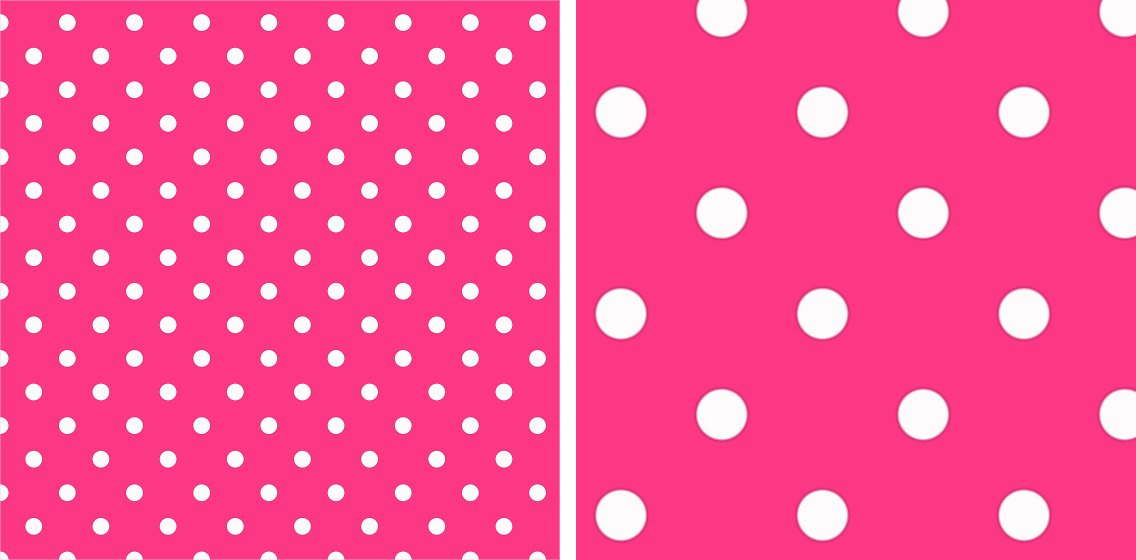
Left: the whole. Right: its middle third, enlarged.
Reproduce this pattern procedurally as a Shadertoy shader.

```glsl
// Staggered white polka dots on hot pink, each with a thin darker rim.
// Two square lattices, half a period apart, give one distance field;
// a pale hairline borders the canvas.

const vec3 PINK  = vec3(0.99, 0.22, 0.52);
const vec3 WHITE = vec3(0.995, 0.985, 0.99);
const vec3 RIM   = vec3(0.84, 0.17, 0.43);
const vec3 PALE  = vec3(0.97, 0.77, 0.88);

const float PERIOD       = 0.11995;
const vec2  FIRST_DOT    = vec2(0.0003, 0.9597);
const float DOT_RADIUS   = 0.0150;
const float RIM_WIDTH    = 0.0013;
const float BORDER_WIDTH = 0.0010;

// Distance to the nearest point of a square lattice
float latticeDistance(vec2 p, float period) {
    vec2 cell = fract(p / period + 0.5) - 0.5;
    return length(cell) * period;
}

// Distance to the nearest point of two interleaved lattices
float staggeredDistance(vec2 p, float period) {
    return min(latticeDistance(p, period),
               latticeDistance(p - 0.5 * period, period));
}

// Antialiased coverage of the region where the signed distance is negative
float coverage(float signedDist, float pixel) {
    return clamp(0.5 - signedDist / pixel, 0.0, 1.0);
}

// Distance inward from the nearest canvas side
float sideDistance(vec2 p, vec2 size) {
    vec2 d = min(p, size - p);
    return min(d.x, d.y);
}

void mainImage(out vec4 fragColor, in vec2 fragCoord) {
    vec2 p = fragCoord / iResolution.y;
    vec2 size = iResolution.xy / iResolution.y;
    float pixel = 1.0 / iResolution.y;
    float edge = max(pixel, 0.0015);

    // Dark rim under the white dot
    float d = staggeredDistance(p - FIRST_DOT, PERIOD);
    vec3 color = mix(PINK, RIM, coverage(d - DOT_RADIUS - RIM_WIDTH, edge));
    color = mix(color, WHITE, coverage(d - DOT_RADIUS, edge));

    // Hairline border
    float border = coverage(sideDistance(p, size) - BORDER_WIDTH, pixel);
    color = mix(color, PALE, 0.7 * border);

    fragColor = vec4(color, 1.0);
}
```
